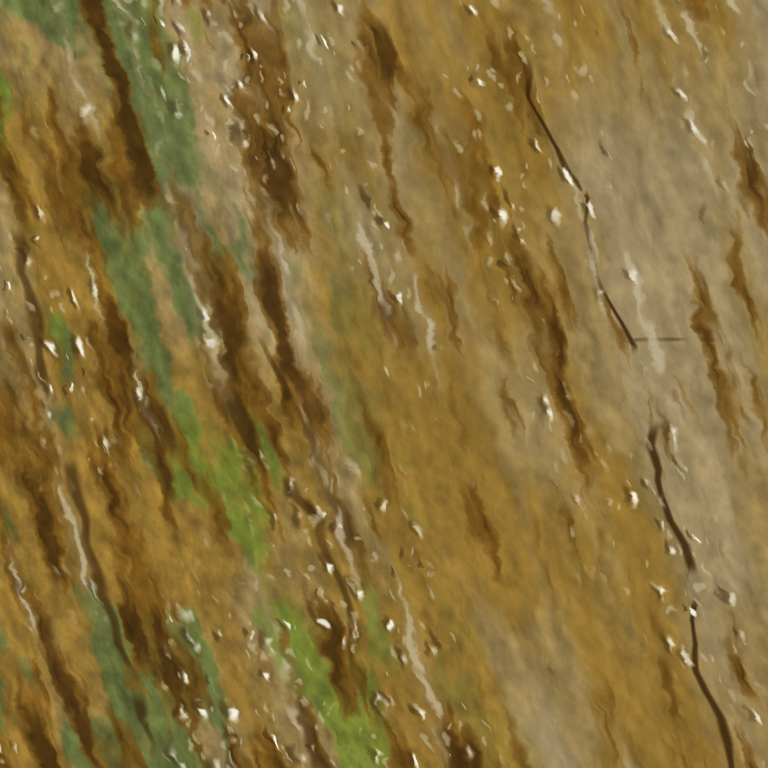
Reproduce this texture procedurally as a WebGL 1 fragment shader.

```glsl
precision highp float;
// Weathered ochre bark: slanted fibres, green algae, pale glinting lanes and dark cracks.
uniform vec2 u_resolution;

const vec3 OCHRE = vec3(0.56, 0.44, 0.19);
const vec3 TAN = vec3(0.58, 0.49, 0.30);
const vec3 GREY_TAN = vec3(0.62, 0.55, 0.41);
const vec3 BROWN = vec3(0.42, 0.29, 0.09);
const vec3 DARK = vec3(0.22, 0.14, 0.05);
const vec3 ALGAE = vec3(0.37, 0.42, 0.23);
const vec3 MOSS = vec3(0.43, 0.49, 0.18);
const vec3 PALE = vec3(0.76, 0.71, 0.58);
const vec3 GLINT = vec3(0.95, 0.94, 0.87);
const float SLANT = 0.29;

float hash(vec2 p) {
  return fract(sin(dot(p, vec2(127.1, 311.7))) * 43758.5453);
}

float noise(vec2 p) {
  vec2 cell = floor(p);
  vec2 f = fract(p);
  f = f * f * (3.0 - 2.0 * f);
  float low = mix(hash(cell), hash(cell + vec2(1.0, 0.0)), f.x);
  float high = mix(hash(cell + vec2(0.0, 1.0)), hash(cell + 1.0), f.x);
  return mix(low, high, f.y);
}

float fbm(vec2 p) {
  float sum = 0.0;
  float weight = 0.5;
  for (int i = 0; i < 4; i++) {
    sum += weight * noise(p);
    p = p * 2.03 + 17.3;
    weight *= 0.5;
  }
  return sum / 0.9375;
}

// Straight segments between random heights, centred on zero.
float zigzag(float t, float seed) {
  float a = hash(vec2(floor(t), seed));
  float b = hash(vec2(floor(t) + 1.0, seed));
  return mix(a, b, fract(t)) - 0.5;
}

// Soft ellipses scattered one per cell; radius is in cell units.
float flecks(vec2 p, vec2 cells, vec2 radius, float density, float seed) {
  vec2 q = p * cells;
  float mask = 0.0;
  for (int j = -1; j <= 1; j++) {
    for (int i = -1; i <= 1; i++) {
      vec2 id = floor(q) + vec2(float(i), float(j));
      vec2 centre = id + vec2(hash(id + seed), hash(id + seed + 5.7));
      float size = mix(0.45, 1.25, hash(id + seed + 9.1));
      float present = step(hash(id + seed + 13.9), density);
      float d = length((q - centre) / (radius * size));
      mask = max(mask, present * (1.0 - smoothstep(0.3, 1.15, d)));
    }
  }
  return mask;
}

// Jagged line along the fibres between two heights.
float crack(vec2 p, float centre, float width, float bottom, float top, float seed) {
  float jag = 0.05 * zigzag(p.y * 8.0, seed) + 0.018 * zigzag(p.y * 31.0, seed + 2.0);
  float w = width * (0.2 + noise(vec2(p.y * 22.0, seed + 4.0)));
  float line = 1.0 - smoothstep(w * 0.3, w + 0.002, abs(p.x - centre - jag));
  float ends = smoothstep(bottom, bottom + 0.06, p.y) * (1.0 - smoothstep(top - 0.06, top, p.y));
  return line * ends * smoothstep(0.1, 0.4, noise(vec2(p.y * 17.0, seed + 6.0)));
}

void main() {
  vec2 uv = gl_FragCoord.xy / u_resolution;

  // x runs across the fibres, y along them
  vec2 p = vec2(uv.x + SLANT * uv.y, uv.y);
  p.x += 0.03 * (fbm(p * vec2(6.0, 4.0)) - 0.5);
  vec2 ragged = p + 0.022 * (vec2(fbm(p * 45.0), fbm(p * 45.0 + 31.0)) - 0.5);
  float rough = 1.0 - smoothstep(0.42, 0.75, p.x);
  float upperRight = smoothstep(0.6, 1.1, p.x) * uv.y;

  // broad ochre and tan bands
  float band = fbm(ragged * vec2(11.0, 2.8) + 3.0) + 0.1 * upperRight;
  vec3 col = mix(OCHRE, TAN, smoothstep(0.4, 0.58, band));
  col = mix(col, GREY_TAN, 0.7 * smoothstep(0.58, 0.74, band));

  // algae patches
  float growth = fbm(ragged * vec2(17.0, 7.0) + 40.0);
  vec3 green = mix(ALGAE, MOSS, smoothstep(0.5, 0.75, noise(p * vec2(5.0, 3.0) + 8.0)));
  col = mix(col, green, 0.9 * rough * smoothstep(0.51, 0.63, growth));

  // fine brown furrows, denser on the rough side
  float furrow = fbm(ragged * vec2(34.0, 6.5) + 11.0) + 0.06 * rough;
  col = mix(col, BROWN, 0.8 * smoothstep(0.56, 0.71, furrow));
  col = mix(col, DARK, 0.6 * smoothstep(0.69, 0.82, furrow));

  // fibre and grain shading
  float fibre = fbm(ragged * vec2(60.0, 11.0) + 60.0) - 0.5;
  float grain = fbm(p * vec2(85.0, 50.0) + 80.0) - 0.5;
  col *= 1.0 + 0.3 * fibre + (0.28 + 0.22 * rough) * grain;

  // cracks and one short cross split
  float split = crack(p, 0.965, 0.0065, -0.1, 0.94, 2.0);
  split = max(split, 0.75 * crack(p, 0.215, 0.011, 0.0, 0.75, 7.0));
  split = max(split, 0.7 * crack(p, 0.49, 0.009, 0.1, 0.58, 12.0));
  float cross = 1.0 - smoothstep(0.0005, 0.004, abs(uv.y - 0.55 - 0.01 * noise(uv * 25.0)));
  cross *= smoothstep(0.81, 0.83, uv.x) * (1.0 - smoothstep(0.88, 0.9, uv.x));
  col = mix(col, DARK, 0.85 * max(split, 0.5 * cross));

  // long pale strands with a faint halo, broken along their length
  vec2 strandCells = vec2(10.0, 3.4);
  float halo = flecks(ragged, strandCells, vec2(0.2, 0.6), 0.6, 21.0);
  float strand = flecks(ragged, strandCells, vec2(0.075, 0.5), 0.6, 21.0);
  float broken = smoothstep(0.3, 0.65, noise(p * vec2(70.0, 32.0)));
  col = mix(col, GREY_TAN, 0.3 * halo);
  col = mix(col, PALE, 0.75 * strand * broken);

  // glints gathered in lanes, with faint dark hollows beside them
  float lane = smoothstep(0.45, 0.68, noise(p * vec2(13.0, 3.5) + 90.0) + 0.1 * rough);
  lane = max(lane, 0.8 * halo);
  vec2 glintCells = vec2(34.0, 21.0);
  vec2 glintRadius = vec2(0.2, 0.32);
  float density = mix(0.28, 0.5, rough);
  float hollow = flecks(ragged + vec2(0.008, -0.003), glintCells, glintRadius, density, 33.0);
  float glint = flecks(ragged, glintCells, glintRadius, density, 33.0);
  float sparkle = flecks(ragged, vec2(60.0, 40.0), vec2(0.26, 0.36), 0.3, 47.0);
  col = mix(col, DARK, 0.5 * hollow * lane);
  col = mix(col, PALE, 0.6 * sparkle * lane);
  col = mix(col, GLINT, glint * lane * smoothstep(0.25, 0.7, noise(p * 85.0 + 5.0)));

  gl_FragColor = vec4(clamp(col, 0.0, 1.0), 1.0);
}
```
